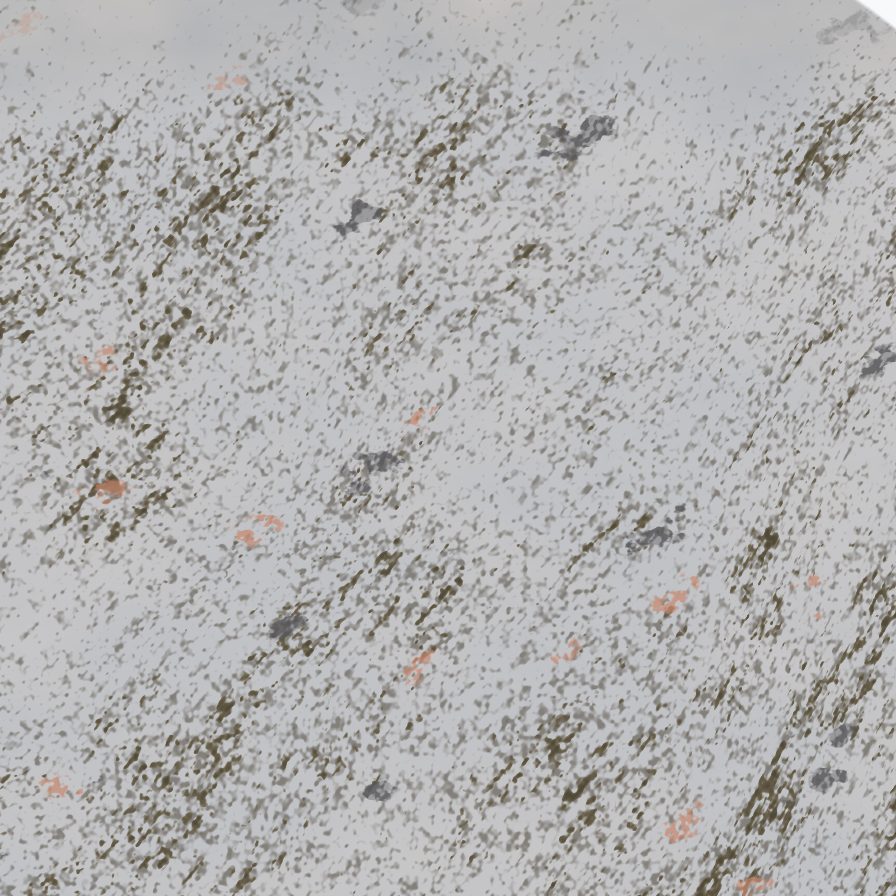
A WebGL 2 fragment shader for this texture:

```glsl
#version 300 es
precision highp float;

uniform vec2 u_resolution;
out vec4 outColor;

#define PAINT vec3(0.765, 0.767, 0.777)
#define PIT vec3(0.485, 0.470, 0.445)
#define OLIVE vec3(0.365, 0.335, 0.260)
#define CHARCOAL vec3(0.350, 0.345, 0.355)
#define RUST vec3(0.780, 0.530, 0.430)
#define STROKE_ANGLE 0.75
#define STROKE_BEND 0.20
#define STREAK_SCALE vec2(28.0, 105.0)
#define GRAIN_SCALE vec2(130.0, 210.0)
#define PIT_LEVEL 0.65
#define OLIVE_LEVEL 0.765
#define CHIP_CELLS 6.0

float hash(vec2 p) {
    return fract(sin(dot(p, vec2(127.1, 311.7))) * 43758.5453);
}

float noise(vec2 p) {
    vec2 i = floor(p), f = fract(p);
    f = f * f * (3.0 - 2.0 * f);
    return mix(mix(hash(i), hash(i + vec2(1, 0)), f.x),
               mix(hash(i + vec2(0, 1)), hash(i + vec2(1, 1)), f.x), f.y);
}

float fbm(vec2 p) {
    float sum = 0.0, amplitude = 0.5;
    for (int i = 0; i < 4; i++) {
        sum += amplitude * noise(p);
        p = mat2(1.6, 1.2, -1.2, 1.6) * p + 17.3;
        amplitude *= 0.5;
    }
    return sum / 0.9375;
}

// Coordinates along and across the brush strokes, steeper to the right
vec2 strokeSpace(vec2 p) {
    vec2 wobble = vec2(noise(p * 4.0), noise(p * 4.0 + 31.0)) - 0.5;
    p += 0.05 * wobble;
    float c = cos(STROKE_ANGLE), s = sin(STROKE_ANGLE);
    return vec2(c * p.x + s * p.y, c * p.y - s * p.x - STROKE_BEND * p.x * p.x);
}

// Ragged slanted chips, scattered one per occupied grid cell
float chips(vec2 p, float seed, float share, float largest) {
    vec2 g = p * CHIP_CELLS;
    float ragged = 3.6 * (fbm(p * vec2(50.0, 75.0) + seed) - 0.5);
    float field = -2.0;
    for (int y = -1; y <= 1; y++) {
        for (int x = -1; x <= 1; x++) {
            vec2 cell = floor(g) + vec2(x, y);
            vec2 key = cell + seed;
            if (hash(key + 5.1) > share) continue;
            vec2 d = g - cell - vec2(hash(key), hash(key + 9.7));
            float tilt = mix(0.1, 0.8, hash(key + 3.3));
            float c = cos(tilt), s = sin(tilt);
            d = vec2(c * d.x + s * d.y, c * d.y - s * d.x);
            float size = mix(0.08, largest, hash(key + 7.9));
            field = max(field, 1.0 - length(d / (size * vec2(1.0, 0.45))));
        }
    }
    return smoothstep(0.1, 0.5, field + ragged) * smoothstep(-0.8, -0.2, field);
}

void main() {
    vec2 uv = gl_FragCoord.xy / u_resolution;
    vec2 q = strokeSpace(uv);

    // Wear combines broad patches, long streaks and small flakes
    float patches = fbm(q * vec2(6.0, 10.0) + 2.6);
    float streaks = fbm(q * STREAK_SCALE);
    float grain = mix(noise(q * GRAIN_SCALE), noise(uv * 230.0), 0.4);
    float haze = smoothstep(0.84, 0.98, uv.y + 0.12 * (fbm(uv * 6.0) - 0.5));
    float wear = 0.42 * patches + 0.42 * streaks + 0.40 * grain;
    wear += 0.08 * (abs(uv.x - 0.5) - 0.25) - 0.22 * haze;

    // Pale paint with cool and warm clouds
    float cloud = fbm(uv * vec2(7.0, 11.0) + 40.0) - 0.5;
    vec3 color = PAINT + cloud * vec3(0.05, 0.03, 0.01);
    color = mix(color, vec3(0.735, 0.73, 0.73) + cloud * vec3(0.16, 0.11, 0.07), 0.8 * haze);

    // Fine pits all over, thicker where the paint is worn
    float speckle = mix(noise(q * vec2(165.0, 235.0) + 71.0), noise(uv * 215.0 + 19.0), 0.45);
    speckle += 0.35 * (patches - 0.5) + 0.30 * (streaks - 0.5) - 0.22 * haze;
    float pits = smoothstep(PIT_LEVEL - 0.21, PIT_LEVEL + 0.21, speckle);
    color = mix(color, PIT, 0.9 * pits);

    // Bare olive ground
    float bare = smoothstep(OLIVE_LEVEL - 0.035, OLIVE_LEVEL + 0.055, wear);
    vec3 ground = OLIVE * mix(1.15, 0.85, smoothstep(0.78, 0.94, wear));
    color = mix(color, ground, bare);

    // Rust and charcoal chips, broken up by the grain
    float flaked = smoothstep(0.36, 0.58, grain + 0.5 * (streaks - 0.5));
    float fade = 1.0 - 0.65 * haze;
    color = mix(color, RUST, chips(uv, 13.0, 0.26, 0.20) * flaked * 0.7 * fade);
    float charred = chips(uv, 57.0, 0.45, 0.26) * mix(0.45, 1.0, flaked);
    color = mix(color, CHARCOAL, charred * 0.85 * fade);

    // Bright background beyond the rounded shoulder
    float rim = length(uv - vec2(0.47, 0.30)) - 0.852;
    color = mix(color, vec3(0.97, 0.975, 0.985), smoothstep(-0.003, 0.003, rim));

    outColor = vec4(clamp(color, 0.0, 1.0), 1.0);
}
```
